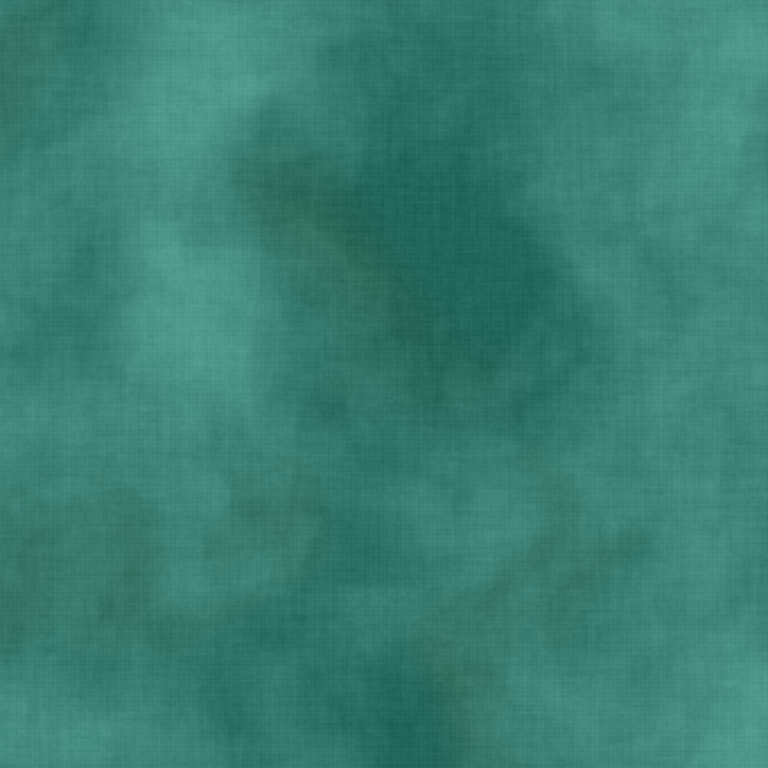
This texture is drawn by a Shadertoy shader. Its source:

```glsl
// Mottled teal cloth: soft dye clouds under a fine, faint weave.
// Layered sines set the broad light and dark areas, octaves of smooth
// cellular noise add the mottling, and stretched cells form the threads.

const vec3 DEEP_TEAL = vec3(0.170, 0.438, 0.390);
const vec3 PALE_TEAL = vec3(0.280, 0.560, 0.512);
const vec3 OLIVE_SHIFT = vec3(0.020, -0.006, -0.018);
const float TAU = 6.2831853;
const float THREADS = 170.0;

vec3 hash3(vec2 cell) {
    vec3 q = fract(cell.xyx * vec3(0.1031, 0.1030, 0.0973));
    q += dot(q, q.yxz + 33.33);
    return fract((q.xxy + q.yzz) * q.zyx);
}

// Smooth cellular noise: blends the random tones of nearby jittered points.
float cellNoise(vec2 p) {
    vec2 cell = floor(p);
    vec2 local = p - cell;
    float tone = 0.00005;
    float total = 0.0001;
    for (int y = -1; y <= 1; y++) {
        for (int x = -1; x <= 1; x++) {
            vec2 offset = vec2(x, y);
            vec3 rnd = hash3(cell + offset);
            vec2 toPoint = offset + mix(vec2(0.15), vec2(0.85), rnd.xy) - local;
            float weight = max(0.0, 1.0 - dot(toPoint, toPoint) / 1.32);
            weight *= weight * weight;
            tone += weight * rnd.z;
            total += weight;
        }
    }
    return tone / total;
}

// Sum of rotated octaves, centred on zero.
float mottling(vec2 p, float falloff) {
    mat2 turn = mat2(0.8, 0.6, -0.6, 0.8);
    float sum = 0.0;
    float amplitude = 1.0;
    for (int i = 0; i < 5; i++) {
        sum += amplitude * (cellNoise(p) - 0.5);
        p = turn * p * 2.03 + vec2(17.3, 41.7);
        amplitude *= falloff;
    }
    return sum;
}

// Bends positions with two layers of sines so that cloud edges wander.
vec2 wander(vec2 p, float amount) {
    p += amount * sin(p.yx * 9.0 + vec2(0.7, 2.1));
    return p + 0.5 * amount * sin(p.yx * 23.0 + vec2(3.9, 1.2));
}

float broadTone(vec2 p) {
    float columns = cos(7.5 * (p.x - 0.92) + 0.5 * sin(5.0 * p.y));
    float diagonal = sin(4.5 * p.x + 5.5 * p.y - 2.2);
    return 0.26 * columns + 0.28 * diagonal;
}

// One thread direction: a regular ripple plus long uneven slubs.
float threads(vec2 p, float count) {
    float ripple = sin(TAU * count * p.y);
    float slub = cellNoise(p * vec2(0.14, 1.2) * count) - 0.5;
    return 0.25 * ripple + slub;
}

void mainImage(out vec4 fragColor, in vec2 fragCoord) {
    vec2 uv = fragCoord / min(iResolution.x, iResolution.y);

    // Dye clouds
    vec2 bent = wander(uv, 0.022);
    float clouds = mottling(bent * 3.6 + vec2(5.2, 8.4), 0.6);
    float tone = 0.43 + broadTone(bent) + 1.2 * clouds;
    vec3 color = mix(DEEP_TEAL, PALE_TEAL, clamp(tone, -0.3, 1.3));

    // Slight olive stains in the darker dye
    float stain = smoothstep(0.55, 0.8, cellNoise(bent * 5.0 + 60.0));
    color += OLIVE_SHIFT * stain * (1.0 - smoothstep(0.1, 0.7, tone));

    // Woven threads and fibre grain
    float weave = threads(uv, THREADS) + threads(uv.yx + 3.0, THREADS);
    float grain = cellNoise(uv * 240.0 + 90.0) - 0.5;
    color += 0.022 * weave + 0.025 * grain;

    fragColor = vec4(color, 1.0);
}
```
